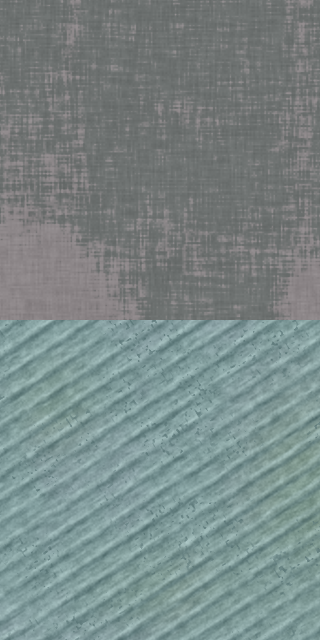
Reproduce this texture procedurally as a Shadertoy shader.

```glsl
// Two stacked square surfaces: worn grey woven cloth above, weathered teal
// corrugated sheet below. The cloth thresholds crossed stretched noise against
// a wear map; the sheet repeats a diagonal light and shadow profile.

const float SEAM = 1.0;              // height of the join, in canvas widths
const float RIB_SLOPE = 0.65;
const float RIB_PERIOD = 0.075;      // vertical distance between ribs
const float RIB_OFFSET = 0.580;      // crease height at the left edge
const float RIB_WOBBLE = 0.010;
const float THREADS = 175.0;
const float SPECKLE_SCALE = 105.0;

const vec3 CLOTH = vec3(0.430, 0.447, 0.443);
const vec3 CLOTH_WORN = vec3(0.545, 0.522, 0.530);
const vec3 TEAL = vec3(0.510, 0.618, 0.618);
const vec3 TEAL_SHADOW = vec3(0.355, 0.465, 0.470);
const vec3 TEAL_LIGHT = vec3(0.655, 0.760, 0.755);
const vec3 MOSS = vec3(0.480, 0.580, 0.515);
const vec3 HAZE = vec3(0.535, 0.610, 0.635);

float hash(vec2 p) {
    vec3 q = fract(vec3(p.xyx) * 0.1031);
    q += dot(q, q.yzx + 33.33);
    return fract((q.x + q.y) * q.z);
}

float noise(vec2 p) {
    vec2 i = floor(p), f = fract(p);
    f = f * f * (3.0 - 2.0 * f);
    return mix(mix(hash(i), hash(i + vec2(1, 0)), f.x),
               mix(hash(i + vec2(0, 1)), hash(i + vec2(1, 1)), f.x), f.y);
}

float fbm(vec2 p) {
    float sum = 0.0, amp = 0.5;
    for (int i = 0; i < 4; i++) {
        sum += amp * noise(p);
        p = mat2(1.6, 1.2, -1.2, 1.6) * p + 17.3;
        amp *= 0.5;
    }
    return sum / 0.9375;
}

float bell(float x, float center, float width) {
    float d = (x - center) / width;
    return exp(-d * d);
}

// Soft elliptical patch: one in the middle, zero beyond the radius
float patchMask(vec2 p, vec2 center, vec2 radius) {
    return 1.0 - smoothstep(0.6, 1.2, length((p - center) / radius));
}

// How strongly each place of the cloth is rubbed
float wearMap(vec2 p) {
    vec2 q = p + 0.12 * (vec2(fbm(p * 12.0), fbm(p * 12.0 + 40.0)) - 0.5);
    float wear = 0.05;
    wear += 0.46 * patchMask(q, vec2(0.03, 0.0), vec2(0.43, 0.31));
    wear += 0.46 * patchMask(q, vec2(1.04, 0.0), vec2(0.17, 0.18));
    wear += 0.17 * (1.0 - smoothstep(0.18, 0.34, q.x)) * (1.0 - smoothstep(0.5, 0.95, q.y));
    wear += 0.20 * bell(p.x, 0.23, 0.045) * smoothstep(0.55, 0.95, p.y);
    wear += 0.13 * bell(p.x, 0.94, 0.055);
    wear += 0.17 * bell(p.y, 0.65, 0.035) * bell(p.x, 0.56, 0.16);
    wear += 0.14 * bell(p.y, 0.22, 0.10) * smoothstep(0.25, 0.45, p.x);
    return wear;
}

vec3 clothColor(vec2 p) {
    // Fine warp and weft threads, broken up by streaks and loose grain
    float warp = noise(p * vec2(THREADS, 24.0));
    float weft = noise(p.yx * vec2(THREADS, 20.0) + 71.0);
    float streaks = noise(p * vec2(62.0, 7.0) + 9.0) + noise(p * vec2(6.0, 55.0) + 53.0);
    float grain = noise(p * THREADS + 23.0);
    float weave = 0.27 * (warp + weft) + 0.16 * streaks + 0.16 * grain;
    float worn = smoothstep(0.56, 0.86, wearMap(p) + 0.90 * weave);

    vec3 color = mix(CLOTH, CLOTH_WORN, worn);
    color += 0.040 * (warp + weft - 1.0) + 0.025 * (grain - 0.5);
    return color + 0.02 * (fbm(p * 5.0 + 30.0) - 0.5);
}

vec3 sheetColor(vec2 p) {
    // Coordinates along and across the ribs
    float across = p.y - RIB_SLOPE * p.x;
    float along = p.x + RIB_SLOPE * p.y;
    vec2 grainUv = vec2(along, across);

    // Broad stains: green at the right, left and foot, bluish haze between
    float stain = fbm(p * 5.0 + 12.0);
    float moss = 0.70 * bell(p.x, 0.98, 0.22) * bell(p.y, 0.42, 0.35)
               + 0.50 * bell(p.x, 0.17, 0.13) * bell(p.y, 0.74, 0.14)
               + 0.45 * bell(p.x, 0.52, 0.22) * bell(p.y, 0.16, 0.13);
    vec3 color = mix(TEAL, HAZE, 0.55 * smoothstep(0.42, 0.70, stain));
    color = mix(color, MOSS, clamp(moss * (0.45 + stain), 0.0, 0.85));

    // Rib profile: a shadowed crease below a lit edge, uneven along its length
    float wobble = RIB_WOBBLE * (fbm(grainUv * vec2(8.0, 14.0)) - 0.5);
    float t = fract((across - RIB_OFFSET + wobble) / RIB_PERIOD + 0.4);
    float strength = 0.40 + 0.60 * noise(grainUv * vec2(7.0, 17.0) + 5.0);
    color = mix(color, TEAL_SHADOW, 0.85 * strength * bell(t, 0.38, 0.15));
    color = mix(color, TEAL_LIGHT, 0.72 * strength * bell(t, 0.66, 0.13));

    // Brushed grain, blotches and small dark pits
    color += 0.10 * (noise(grainUv * vec2(32.0, 115.0)) - 0.5);
    color += 0.10 * (fbm(p * 42.0 + 3.0) - 0.5);
    float pits = smoothstep(0.68, 0.95, noise(grainUv * SPECKLE_SCALE + 31.0));
    pits *= smoothstep(0.38, 0.65, fbm(p * 8.0 + 60.0));
    color = mix(color, TEAL_SHADOW, 0.75 * pits);
    return color + 0.06 * (noise(p * 170.0 + 8.0) - 0.5);
}

void mainImage(out vec4 fragColor, in vec2 fragCoord) {
    vec2 p = fragCoord / iResolution.xy * vec2(1.0, 2.0);
    float pixel = 2.0 / iResolution.y;
    float upper = smoothstep(-0.5 * pixel, 0.5 * pixel, p.y - SEAM);
    vec3 color = mix(sheetColor(p), clothColor(p - vec2(0.0, SEAM)), upper);
    fragColor = vec4(clamp(color, 0.0, 1.0), 1.0);
}
```
